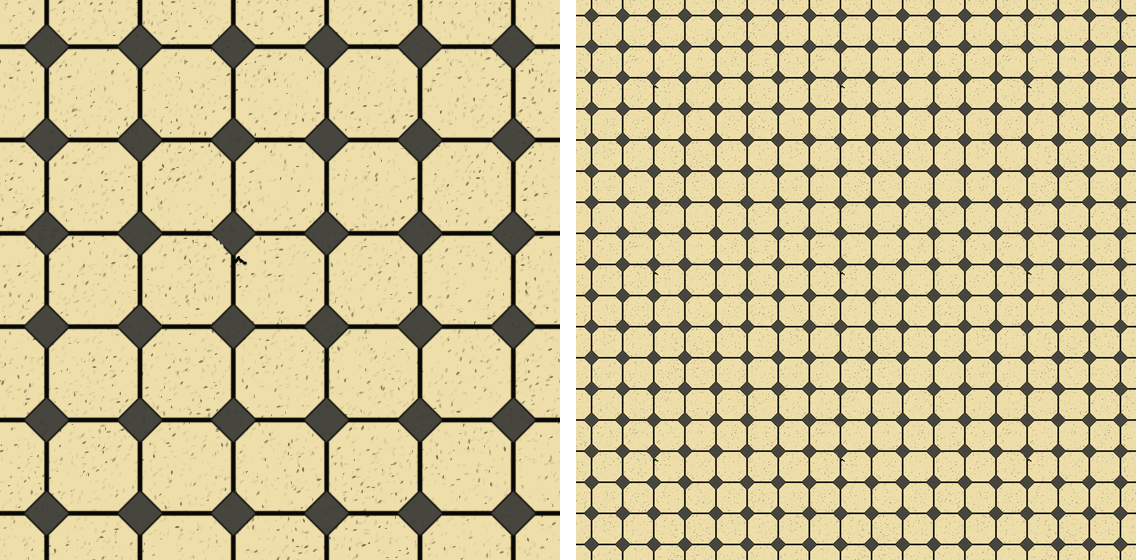
Left: one tile. Right: repeated 3 by 3.
Write a WebGL 1 fragment shader that draws this pattern.

```glsl
precision highp float;
uniform vec2 u_resolution;

#define REPEATS 6.0
#define GROUT_HALF 0.025
#define DIAMOND_FILL 0.235
#define DIAMOND_OUTER 0.256
#define EDGE_SOFTNESS 0.011
#define CREAM vec3(0.935, 0.875, 0.665)
#define SAND vec3(0.83, 0.77, 0.57)
#define FLECK vec3(0.43, 0.41, 0.31)
#define CHARCOAL vec3(0.275, 0.275, 0.243)
#define GROUT vec3(0.03, 0.03, 0.02)

float hash(vec2 cell, float seed) {
  return fract(sin(dot(cell, vec2(12.99, 78.23)) + seed * 37.7) * 43758.5);
}

// Scattered slanted ellipses, one per cell of a wrapping grid
float specks(vec2 p, float perTile, float density, vec2 radii, float seed) {
  vec2 g = p * perTile;
  vec2 base = floor(g);
  float cover = 0.0;
  for (int j = -1; j <= 1; j++) {
    for (int i = -1; i <= 1; i++) {
      vec2 cell = base + vec2(float(i), float(j));
      vec2 id = mod(cell, perTile * REPEATS);
      vec2 jitter = vec2(hash(id, seed), hash(id, seed + 1.0));
      vec2 d = (g - cell - jitter) / perTile;
      float angle = 0.95 + (hash(id, seed + 2.0) - 0.5) * 1.9;
      float c = cos(angle);
      float s = sin(angle);
      d = vec2(c * d.x + s * d.y, c * d.y - s * d.x);
      float size = mix(0.6, 1.25, hash(id, seed + 3.0));
      float shape = 1.0 - smoothstep(0.5, 1.4, length(d / (radii * size)));
      float present = step(hash(id, seed + 4.0), density);
      cover = max(cover, shape * present * mix(0.35, 1.0, hash(id, seed + 5.0)));
    }
  }
  return cover;
}

float segmentDistance(vec2 p, vec2 a, vec2 b) {
  vec2 ab = b - a;
  return length(p - a - ab * clamp(dot(p - a, ab) / dot(ab, ab), 0.0, 1.0));
}

float inside(float d) {
  float w = max(EDGE_SOFTNESS, 0.7 * REPEATS / u_resolution.y);
  return 1.0 - smoothstep(-w, w, d);
}

void main() {
  vec2 p = gl_FragCoord.xy / u_resolution * REPEATS;
  vec2 q = abs(fract(p) - 0.5);

  // Speckled octagon tiles
  float fine = specks(p, 14.0, 0.55, vec2(0.024, 0.011), 1.0);
  float dark = specks(p, 10.0, 0.38, vec2(0.021, 0.010), 9.0);
  vec3 color = mix(CREAM, SAND, fine * 0.85);
  color = mix(color, FLECK, dark * 0.9);

  // One damaged joint: a nibbled diamond edge and a ragged chip below it
  vec2 w = p - vec2(2.5, 3.5);
  float nibble = 1.0 - smoothstep(0.03, 0.09, length(w + vec2(0.14, 0.11)));
  nibble *= 0.014 + 0.012 * sin(w.x * 150.0);
  float ragged = 0.005 * sin(w.x * 110.0 + 2.0 * sin(w.y * 90.0));
  float chip = min(segmentDistance(w, vec2(-0.01, -0.345), vec2(0.055, -0.265)),
                   segmentDistance(w, vec2(0.055, -0.275), vec2(0.135, -0.325)));
  chip -= 0.020 - 0.07 * max(w.x - 0.05, 0.0) + ragged;

  // Grout joints and diamond outlines
  float diamond = (q.x + q.y) * 0.7071;
  float joint = min(q.x, q.y) - GROUT_HALF;
  float outline = diamond - DIAMOND_OUTER * 0.7071 + nibble;
  color = mix(color, GROUT, inside(min(min(joint, outline), chip)));

  // Diamond insets
  vec3 inset = CHARCOAL * (1.0 - 0.08 * fine - 0.12 * dark);
  color = mix(color, inset, inside(diamond - DIAMOND_FILL * 0.7071));

  gl_FragColor = vec4(color, 1.0);
}
```
